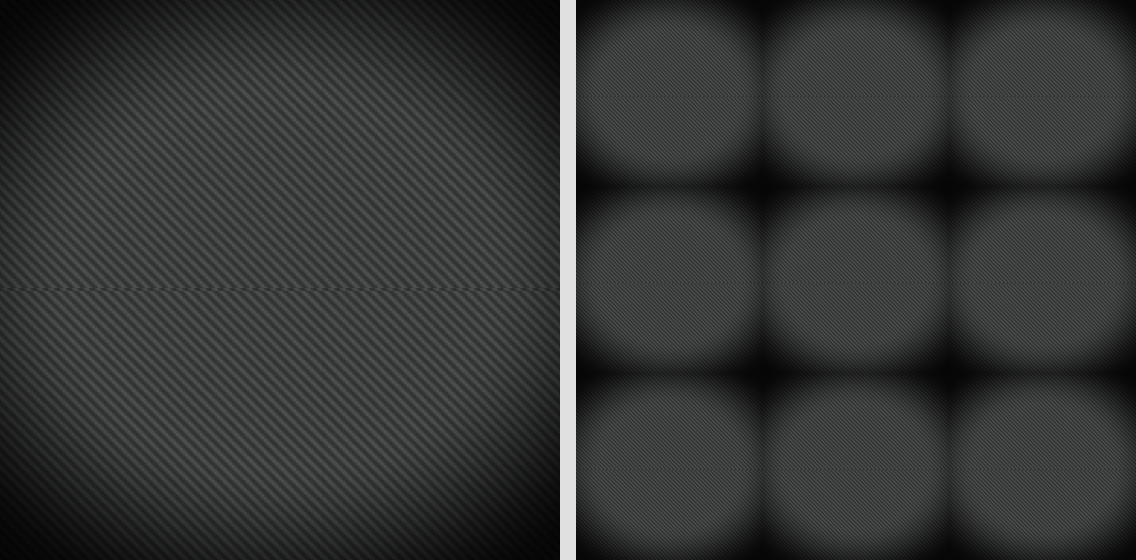
Left: one tile. Right: repeated 3 by 3.
Reproduce this texture procedurally as a WebGL 1 fragment shader.

```glsl
precision highp float;

uniform vec2 u_resolution;

const float TAU = 6.2831853;
const vec2 REPEATS = vec2(48.0, 48.0);
const float THREADS = 4.0; // threads in one twill repeat
const vec3 DARK_FIBRE = vec3(0.198, 0.199, 0.200);
const vec3 LIGHT_FIBRE = vec3(0.298, 0.308, 0.306);

float hash(vec2 p) {
  vec3 q = fract(vec3(p.xyx) * 0.1031);
  q += dot(q, q.yzx + 33.33);
  return fract((q.x + q.y) * q.z);
}

// Value noise whose lattice wraps after the given number of cells
float wrappedNoise(vec2 p, vec2 cells) {
  vec2 cell = floor(p);
  vec2 f = smoothstep(0.0, 1.0, fract(p));
  vec2 a = mod(cell, cells);
  vec2 b = mod(cell + 1.0, cells);
  return mix(mix(hash(a), hash(vec2(b.x, a.y)), f.x),
             mix(hash(vec2(a.x, b.y)), hash(b), f.x), f.y);
}

// Soft-edged steps turn straight diagonals into woven staircases
vec2 softSteps(vec2 p) {
  return floor(p) + smoothstep(0.1, 0.9, fract(p));
}

float twill(vec2 thread, float shift) {
  vec2 stepped = softSteps(thread);
  float phase = (stepped.x + stepped.y) / THREADS + shift;
  return smoothstep(-0.9, 1.05, cos(TAU * phase));
}

// Soft line of the given half width
float line(float distanceToLine, float halfWidth) {
  return 1.0 - smoothstep(0.4 * halfWidth, halfWidth, abs(distanceToLine));
}

float vignette(vec2 uv) {
  vec2 p = (2.0 * uv - 1.0) * vec2(0.93, 1.05);
  return mix(1.0, 0.1, smoothstep(0.68, 1.36, length(p)));
}

void main() {
  vec2 uv = gl_FragCoord.xy / u_resolution;
  vec2 threadCount = REPEATS * THREADS;
  vec2 thread = uv * threadCount;

  // Slipped row and faint join in the cloth
  float slippedRow = line(uv.y - 0.483, 0.0035);
  float faintJoin = line(uv.x - 0.577, 0.003);

  // Diagonal weave with slight fibre variation
  float weave = twill(thread, 0.35 * slippedRow);
  float grain = wrappedNoise(thread, threadCount) - 0.5;
  vec3 color = mix(DARK_FIBRE, LIGHT_FIBRE, weave);
  color *= 1.0 + 0.05 * grain;
  color *= 1.0 - 0.06 * slippedRow - 0.03 * faintJoin;

  // Darkened border
  color *= vignette(uv);
  gl_FragColor = vec4(color, 1.0);
}
```
